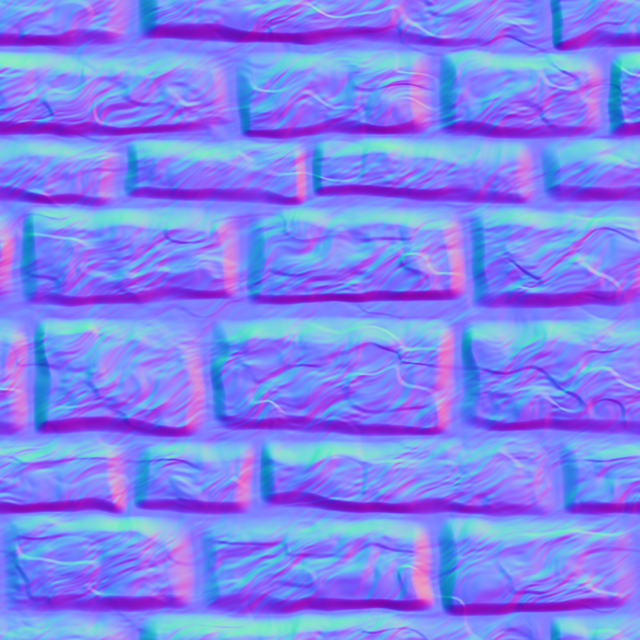
This texture map is drawn by a three.js fragment shader. Its source:

```glsl
varying vec2 vUv;

const float COURSES = 7.0;
const float WIDE_COURSE = 3.0;     // course resting on the thickest bed joint
const float BRICK_HEIGHT = 0.020;
const float PILLOW = 0.27;         // share of the height spread over the face
const float SIDE_GAP = 0.004;      // half widths of the mortar joints
const float BED_GAP = 0.001;
const float WIDE_GAP = 0.008;
const float LEFT_BEVEL = 0.024;
const float RIGHT_BEVEL = 0.032;
const float BOTTOM_BEVEL = 0.021;
const float TOP_BEVEL = 0.036;
const float EDGE_WOBBLE = 0.012;
const float BOTTOM_SLANT = 0.016;
const float FACE_TILT = 0.20;
const float ROCK_RELIEF = 0.0095;
const float LEDGE_RELIEF = 0.0034;
const float ROCK_TWIST = 0.030;
const float MORTAR_RELIEF = 0.30;  // share of the rock relief left in the joints
const float SAMPLE_STEP = 0.0014;

float hash(vec2 p) {
  return fract(sin(dot(p, vec2(127.1, 311.7))) * 43758.5453);
}

// Value noise that repeats every n cells
float noise(vec2 p, float n) {
  vec2 i = floor(p);
  vec2 f = fract(p);
  vec2 u = f * f * (3.0 - 2.0 * f);
  float a = hash(mod(i, n));
  float b = hash(mod(i + vec2(1.0, 0.0), n));
  float c = hash(mod(i + vec2(0.0, 1.0), n));
  float d = hash(mod(i + vec2(1.0, 1.0), n));
  return mix(mix(a, b, u.x), mix(c, d, u.x), u.y);
}

// Bottom of a course, then its upright joints
vec4 courseAt(float i) {
  if (i < 0.5) return vec4(0.040, 0.306, 0.684, 0.996);
  if (i < 1.5) return vec4(0.192, 0.210, 0.406, 0.870);
  if (i < 2.5) return vec4(0.315, 0.048, 0.323, 0.715);
  if (i < 3.5) return vec4(0.510, 0.030, 0.378, 0.730);
  if (i < 4.5) return vec4(0.678, 0.190, 0.482, 0.845);
  if (i < 5.5) return vec4(0.785, 0.365, 0.684, 0.945);
  if (i < 6.5) return vec4(0.922, 0.210, 0.855, 0.855);
  return vec4(1.040, 0.306, 0.684, 0.996);
}

float bedGap(float course) {
  return abs(course - WIDE_COURSE) < 0.5 ? WIDE_GAP : BED_GAP;
}

// Steep edge that eases into a rounded face
float bevel(float d, float width) {
  return mix(smoothstep(0.0, width, d), smoothstep(0.0, 3.0 * width, d), PILLOW);
}

// Chipped stone: twisted slanted strokes and small broken ledges
float rockRelief(vec2 uv) {
  vec2 twist = vec2(noise(uv * 23.0, 23.0), noise(uv * 19.0 + 4.0, 19.0)) - 0.5;
  vec2 p = uv + twist * ROCK_TWIST;
  float cells = 20.0;
  float amp = ROCK_RELIEF;
  float sum = 0.0;
  for (int i = 0; i < 3; i++) {
    sum += amp * noise(cells * vec2(p.x, 2.0 * p.y - p.x), cells);
    cells *= 2.0;
    amp *= 0.5;
  }
  float ledge = noise(17.0 * vec2(p.x, 2.0 * p.y), 17.0);
  return sum + LEDGE_RELIEF * smoothstep(0.42, 0.62, ledge);
}

float wallHeight(vec2 uv) {
  // Uneven outlines and worn edges
  vec2 wobble = vec2(noise(uv * 9.0, 9.0), noise(uv * 7.0 + 3.0, 7.0)) - 0.5;
  wobble += 0.5 * (vec2(noise(uv * 31.0, 31.0), noise(uv * 27.0, 27.0)) - 0.5);
  vec2 p = uv + wobble * EDGE_WOBBLE;
  float wear = mix(0.65, 1.45, noise(uv * 15.0 + 6.0, 15.0));

  // Course and brick under the point
  float base = courseAt(0.0).x;
  float y = base + fract(p.y - base);
  float course = 0.0;
  for (float i = 1.0; i < COURSES; i++) {
    course += step(courseAt(i).x, y);
  }
  vec4 row = courseAt(course);
  vec3 fromLeft = fract(p.x - row.yzw);
  vec3 fromRight = fract(row.yzw - p.x);
  float left = min(fromLeft.x, min(fromLeft.y, fromLeft.z));
  float right = min(fromRight.x, min(fromRight.y, fromRight.z));
  float brick = dot(step(fromLeft, vec3(left)), vec3(1.0, 2.0, 3.0));
  vec2 id = vec2(brick, course);

  // Distances to the four sides
  float along = left / max(left + right, 0.001);
  float slope = mix(along, 1.0 - along, step(0.5, hash(id + 5.3)));
  float bottom = y - row.x - bedGap(course) - BOTTOM_SLANT * hash(id) * slope;
  float top = courseAt(course + 1.0).x - y - bedGap(course + 1.0);

  // Bevelled block with a tilted face
  float block = bevel(left - SIDE_GAP, LEFT_BEVEL * wear)
    * bevel(right - SIDE_GAP, RIGHT_BEVEL * wear)
    * bevel(bottom, BOTTOM_BEVEL * wear)
    * bevel(top, TOP_BEVEL * wear);
  vec2 tilt = (vec2(hash(id + 1.7), hash(id + 8.1)) - 0.5) * FACE_TILT;
  float face = BRICK_HEIGHT + 0.5 * dot(tilt, vec2(left - right, bottom - top));
  return block * face + rockRelief(uv) * mix(MORTAR_RELIEF, 1.0, block);
}

void main() {
  vec2 dx = vec2(SAMPLE_STEP, 0.0);
  vec2 dy = dx.yx;
  vec2 slope = vec2(wallHeight(vUv + dx) - wallHeight(vUv - dx),
                    wallHeight(vUv + dy) - wallHeight(vUv - dy)) / (2.0 * SAMPLE_STEP);
  vec3 normal = normalize(vec3(-slope, 1.0));
  gl_FragColor = vec4(normal * 0.5 + 0.5, 1.0);
}
```
